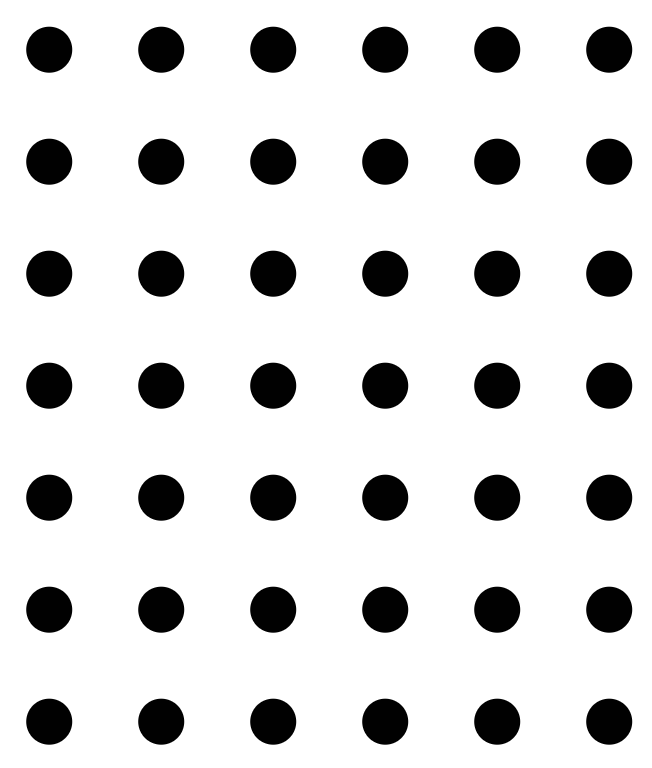
This pattern is drawn by a WebGL 2 fragment shader. Its source:

```glsl
#version 300 es
precision highp float;
// Regular square grid of solid black dots on white, six across and seven down.
// Each point is folded into its grid cell, then a circle distance function
// with a one-pixel soft edge decides between ink and paper.

// Lengths are fractions of the canvas height.
#define PITCH 0.14583
#define RADIUS 0.02995
#define FIRST_DOT vec2(0.0641, 0.0603)
#define PAPER vec3(1.0)
#define INK vec3(0.003)

uniform vec2 u_resolution;
out vec4 fragColor;

// Signed distance to the nearest dot of the endless grid.
float dotGrid(vec2 p) {
    vec2 cell = fract((p - FIRST_DOT) / PITCH + 0.5) - 0.5;
    return length(cell * PITCH) - RADIUS;
}

void main() {
    vec2 p = gl_FragCoord.xy / u_resolution.y;
    float pixel = 1.0 / u_resolution.y;

    // Linear coverage across one pixel at the rim
    float coverage = clamp(0.5 - dotGrid(p) / pixel, 0.0, 1.0);
    fragColor = vec4(mix(PAPER, INK, coverage), 1.0);
}
```
